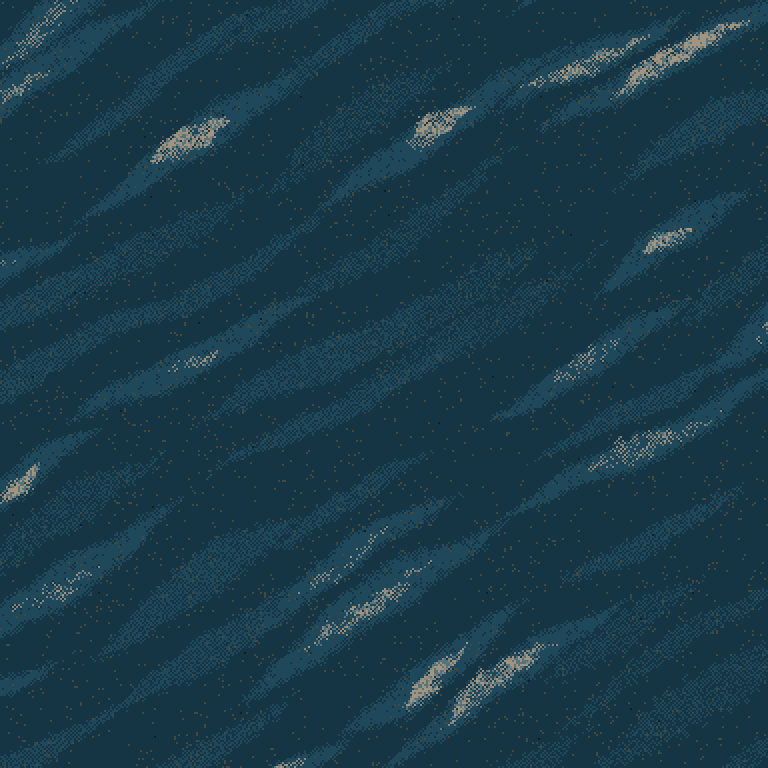
Give the GLSL for this texture, as a Shadertoy shader.

```glsl
// Dark teal sea with slanted, dithered swells and scattered streaks of foam.

const float GRAIN = 384.0;                 // dither grains across the canvas
const float SWELL_ANGLE = 0.54;            // radians above horizontal
const vec2 SWELL_CELL = vec2(0.31, 0.082); // spacing along and across the swells
const float FOAM_SHARE = 0.46;             // part of the swells that carry foam
const float SPECK_RATE = 0.021;
const float PIT_RATE = 0.0006;

const vec3 DEEP = vec3(0.088, 0.207, 0.267);
const vec3 SWELL = vec3(0.122, 0.287, 0.352);
const vec3 SPECK = vec3(0.275, 0.290, 0.245);
const vec3 PIT = vec3(0.075, 0.110, 0.125);
const vec3 FOAM_BLUE = vec3(0.33, 0.46, 0.49);
const vec3 FOAM_GREY = vec3(0.52, 0.52, 0.49);
const vec3 FOAM_SAND = vec3(0.64, 0.58, 0.50);

float hash(vec2 p) {
    vec3 q = fract(p.xyx * vec3(0.1031, 0.1030, 0.0973));
    q += dot(q, q.yzx + 33.33);
    return fract((q.x + q.y) * q.z);
}

// Hash filtered towards checkers: an even grain that forms short worms.
float ditherThreshold(vec2 c) {
    float sum = 0.0;
    for (int j = -1; j <= 1; j++)
    for (int i = -1; i <= 1; i++) {
        float weight = (i == 0 ? 1.0 : -0.5) * (j == 0 ? 1.0 : -0.5);
        sum += weight * hash(c + vec2(i, j));
    }
    return 0.5 + 0.62 * sum;
}

// Rotates to swell axes and bends them with layered sines.
vec2 swellSpace(vec2 p) {
    float c = cos(SWELL_ANGLE), s = sin(SWELL_ANGLE);
    vec2 q = vec2(c * p.x + s * p.y, c * p.y - s * p.x);
    q.y += 0.012 * sin(8.0 * q.x + 7.0 * q.y) + 0.005 * sin(19.0 * q.x - 23.0 * q.y);
    q.y += 0.002 * sin(53.0 * q.x + 31.0 * q.y);
    return q + 3.0;
}

// Cellular search over pointed lenses; returns swell and foam densities.
vec2 seaDensity(vec2 p) {
    vec2 q = swellSpace(p);
    vec2 home = floor(q / SWELL_CELL);
    vec2 density = vec2(0.0);
    for (int j = -1; j <= 1; j++)
    for (int i = -1; i <= 1; i++) {
        vec2 id = home + vec2(i, j);
        float a = hash(id + 11.3), b = hash(id + 47.7), c = hash(id + 83.1);
        vec2 d = q - (id + 0.2 + 0.6 * vec2(a, b)) * SWELL_CELL;
        bool foamy = c < FOAM_SHARE;

        // Swell lens
        vec2 size = vec2(mix(0.13, 0.26, b), mix(0.017, 0.034, hash(id + 5.9)));
        if (foamy) size.y = max(size.y, 0.025);
        float lens = d.x * d.x / (size.x * size.x) + abs(d.y) / size.y;
        float strength = foamy ? 0.84 : mix(0.40, 0.62, a);
        density.x = max(density.x, strength * (1.0 - smoothstep(0.5, 1.05, lens)));

        // Foam streak, thicker at its lower end and broken by sines
        if (foamy) {
            float reach = mix(0.04, 0.125, hash(id + 29.4));
            float along = d.x / reach;
            float bend = 0.006 * sin(24.0 * d.x + 6.28 * a) + 0.002 * sin(150.0 * d.x + 9.0 * b);
            float girth = mix(0.012, 0.021, a) * (1.0 - 0.45 * along);
            float streak = along * along + abs(d.y + bend) / max(girth, 0.004);
            float broken = 0.75 + 0.35 * sin(95.0 * d.x + 6.28 * b) * sin(170.0 * d.y + 40.0 * d.x);
            float cover = mix(0.35, 1.35, hash(id + 61.2)) * broken;
            density.y = max(density.y, cover * (1.0 - smoothstep(0.4, 1.1, streak)));
        }
    }
    return density;
}

vec3 grainColour(vec2 cell) {
    vec2 p = (cell + 0.5) / GRAIN;
    vec2 density = seaDensity(p);
    float threshold = ditherThreshold(cell);
    float pick = hash(cell + 211.0);
    vec3 colour = density.x > 0.03 && threshold < density.x ? SWELL : DEEP;

    // Loose warm specks and rare dark pits
    float cluster = 1.0 + 0.6 * sin(17.0 * p.x + 9.0 * p.y) * sin(23.0 * p.y - 7.0 * p.x);
    if (pick < SPECK_RATE * cluster) colour = SPECK;
    if (pick > 1.0 - PIT_RATE * cluster) colour = PIT;

    // Foam, warmer where it is dense
    if (density.y > 0.05 && threshold < density.y - 0.06) {
        float warm = hash(cell + 401.0);
        colour = warm > 0.65 ? FOAM_BLUE : FOAM_GREY;
        if (warm < 0.7 * density.y - 0.15) colour = FOAM_SAND;
    }
    return colour;
}

void mainImage(out vec4 fragColor, in vec2 fragCoord) {
    vec2 p = fragCoord / iResolution.y * GRAIN;
    float pixel = GRAIN / iResolution.y;

    // Area-weighted blend across grain borders
    vec2 cell = floor(p - 0.5);
    vec2 w = clamp((fract(p - 0.5) - 0.5) / pixel + 0.5, 0.0, 1.0);
    vec3 low = mix(grainColour(cell), grainColour(cell + vec2(1, 0)), w.x);
    vec3 high = mix(grainColour(cell + vec2(0, 1)), grainColour(cell + vec2(1, 1)), w.x);
    fragColor = vec4(mix(low, high, w.y), 1.0);
}
```
